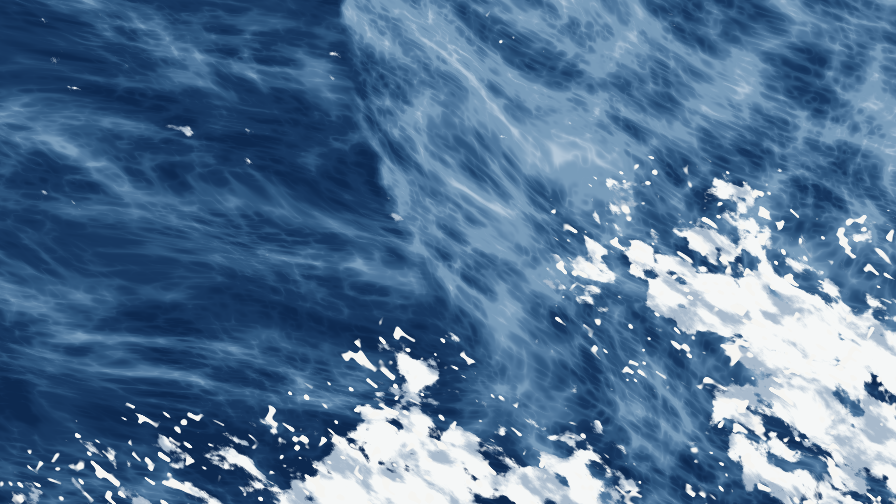
Give the GLSL for this texture, as a Shadertoy shader.

```glsl
// Deep blue sea seen from above: a diagonal wave crest, wind ripples, sun glints and foam.

float hash(vec2 p) {
    return fract(sin(dot(p, vec2(127.1, 311.7))) * 43758.5453);
}

float noise(vec2 p) {
    vec2 i = floor(p), f = fract(p);
    f = f * f * (3.0 - 2.0 * f);
    return mix(mix(hash(i), hash(i + vec2(1, 0)), f.x),
               mix(hash(i + vec2(0, 1)), hash(i + vec2(1, 1)), f.x), f.y);
}

mat2 rotation(float a) {
    return mat2(cos(a), -sin(a), sin(a), cos(a));
}

float fbm(vec2 p) {
    float sum = 0.0, amp = 0.52;
    for (int i = 0; i < 5; i++) {
        sum += amp * noise(p);
        p = rotation(0.6) * p * 2.03 + 17.3;
        amp *= 0.5;
    }
    return sum;
}

// Ridged noise stretched along the given direction
float ripples(vec2 p, float angle) {
    vec2 q = rotation(angle) * p * vec2(4.5, 13.0);
    q += 0.8 * vec2(noise(q * 0.7 + 3.0), noise(q * 0.7 + 41.0));
    float sum = 0.0, amp = 0.34;
    for (int i = 0; i < 5; i++) {
        float ridge = 1.0 - abs(2.0 * noise(q) - 1.0);
        sum += amp * ridge * ridge;
        q = rotation(0.11) * q * 1.8 + vec2(9.7, 23.1);
        amp *= 0.72;
    }
    return sum - 0.44;
}

vec3 waterColor(float tone) {
    vec3 c = mix(vec3(0.05, 0.16, 0.31), vec3(0.09, 0.22, 0.38), smoothstep(-0.05, 0.16, tone));
    c = mix(c, vec3(0.18, 0.34, 0.50), smoothstep(0.16, 0.40, tone));
    c = mix(c, vec3(0.31, 0.47, 0.62), smoothstep(0.38, 0.62, tone));
    c = mix(c, vec3(0.47, 0.61, 0.73), smoothstep(0.60, 0.84, tone));
    return mix(c, vec3(0.70, 0.78, 0.85), smoothstep(0.90, 1.25, tone));
}

// How densely foam covers the water: a broad patch at right, a low one at the bottom
float foamDensity(vec2 p) {
    p += 0.14 * (vec2(noise(p * 5.0), noise(p * 5.0 + 31.0)) - 0.5);
    float side = p.x - 1.08 - 0.58 * (0.56 - p.y);
    float top = 0.68 - 0.13 * (p.x - 1.2) - p.y;
    float right = smoothstep(-0.14, 0.30, side) * smoothstep(-0.08, 0.26, top);
    float d = (p.x - 0.82) / 0.40;
    float rim = 0.07 + 0.20 * exp(-d * d);
    float low = smoothstep(-0.12, 0.22, rim - p.y) * smoothstep(1.42, 1.08, p.x + 0.5 * p.y);
    return max(right, low);
}

void mainImage(out vec4 fragColor, in vec2 fragCoord) {
    vec2 p = fragCoord / iResolution.y;

    // Signed distance to the right of the curved crest
    float drop = 1.0 - p.y;
    float crest = p.x - 0.685 - 0.12 * drop - 0.3 * drop * drop
                + 0.08 * (fbm(p * 9.0) - 0.5);

    // Shaded trough on the left, crossed by gentle swells
    float swell = cos(19.0 * (p.y + 0.2 * p.x - 0.68) + 3.0 * (noise(p * 3.0) - 0.5));
    float shadow = exp(-abs(crest) * 9.0) * smoothstep(0.4, 0.75, p.y);
    float trough = 0.25 + 0.13 * swell - 0.15 * shadow - 0.10 * smoothstep(0.32, 0.1, p.y)
                 + (1.0 + 0.25 * swell) * ripples(p, -0.25);

    // Sunlit slope on the right, its ripples flattening towards the far side
    float bend = p.x - 0.7;
    vec2 slope = p - vec2(0.0, 0.3 * bend * bend);
    float lit = 0.57 + 0.13 * exp(-abs(crest - 0.07) * 8.0) * smoothstep(0.3, 0.7, p.y)
              - 0.12 * smoothstep(0.78, 0.6, p.y) * smoothstep(0.95, 1.4, p.x)
              - 0.10 * smoothstep(0.35, 0.1, p.y)
              + 0.18 * (noise(rotation(-0.8) * slope * vec2(2.5, 8.0)) - 0.5)
              + 1.45 * ripples(slope, -0.85);

    float blur = mix(0.08, 0.016, smoothstep(0.3, 0.7, p.y));
    vec3 color = waterColor(mix(trough, lit, smoothstep(-blur, blur, crest)));

    // Foam: torn patches with holes, drawn out down the slope
    float density = foamDensity(p);
    vec2 f = rotation(-0.6) * p;
    f += 0.022 * vec2(noise(p * 13.0), noise(p * 13.0 + 57.0));
    float torn = 0.50 * fbm(f * vec2(9.0, 14.0)) + 0.50 * fbm(f * vec2(23.0, 40.0) + 8.0);
    float limit = mix(0.74, 0.39, density);
    float foam = smoothstep(limit - 0.02, limit + 0.045, torn);
    float relief = fbm(f * vec2(16.0, 38.0) + 71.0);
    vec3 foamColor = mix(vec3(0.66, 0.73, 0.80), vec3(0.96, 0.97, 0.97),
                         smoothstep(0.34, 0.58, relief + 0.7 * (torn - limit)));
    color = mix(color, foamColor, foam);

    // Sun glints gathered along the crest and ahead of the foam
    float gather = 0.7 * exp(-abs(crest) * 22.0) * smoothstep(0.25, 0.5, noise(p * 6.0))
                 + 1.0 * smoothstep(0.0, 0.25, density)
                 + 0.6 * exp(-abs(p.y + 0.9 * p.x - 1.83) * 12.0) * smoothstep(0.85, 1.0, p.x);
    float spark = 0.75 * noise(f * vec2(58.0, 90.0)) + 0.25 * noise(f * vec2(21.0, 33.0) + 5.0);
    float glint = smoothstep(0.0, 0.08, spark - 1.0 + 0.30 * min(gather, 1.0));
    color = mix(color, vec3(0.96, 0.96, 0.95), glint);

    fragColor = vec4(color, 1.0);
}
```
